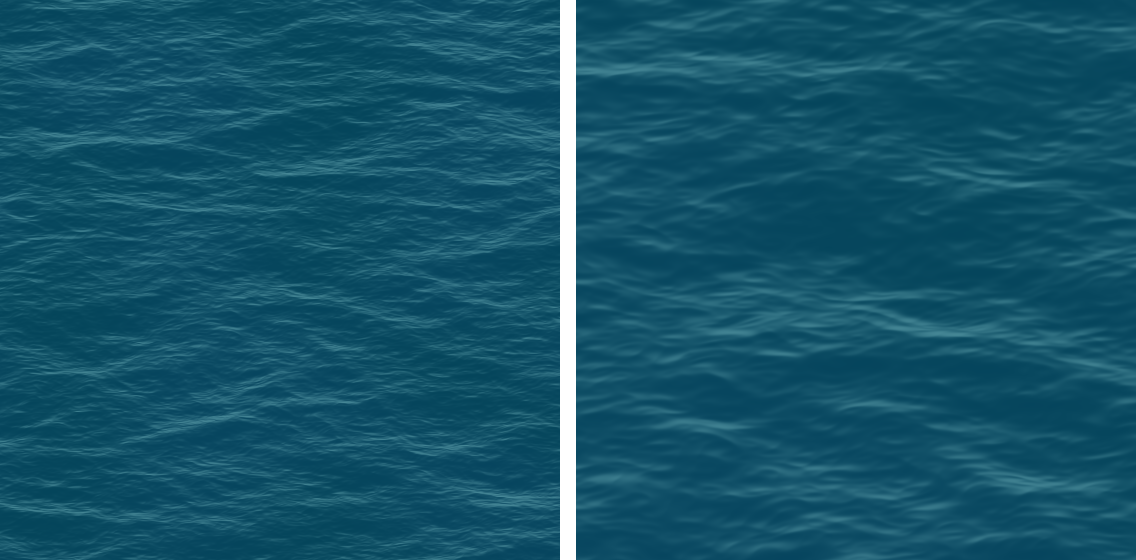
Left: the whole. Right: its middle third, enlarged.
A WebGL 1 fragment shader for this texture:

```glsl
precision highp float;

// Open sea seen obliquely: ridged noise octaves build crossing wave trains on a
// foreshortened plane. Crests hide the water behind them, and slopes that lean
// away from the viewer reflect pale sky over the deep water colour.

uniform vec2 u_resolution;

const float FORESHORTENING = 2.6;
const int SWELL_OCTAVES = 4;
const int ALL_OCTAVES = 7;

float hash(vec2 cell) {
    vec3 q = fract(cell.xyx * vec3(0.1031, 0.1030, 0.0973));
    q += dot(q, q.yzx + 33.33);
    return fract((q.x + q.y) * q.z);
}

// Dot product of a random unit gradient with the offset from its lattice corner.
float cornerSlope(vec2 cell, vec2 offset) {
    float angle = 6.2831853 * hash(cell);
    return dot(vec2(cos(angle), sin(angle)), offset);
}

float gradientNoise(vec2 p) {
    vec2 cell = floor(p);
    vec2 f = p - cell;
    vec2 w = f * f * f * (f * (f * 6.0 - 15.0) + 10.0);
    vec2 e = vec2(1.0, 0.0);
    float low = mix(cornerSlope(cell, f), cornerSlope(cell + e.xy, f - e.xy), w.x);
    float high = mix(cornerSlope(cell + e.yx, f - e.yx), cornerSlope(cell + e.xx, f - e.xx), w.x);
    return mix(low, high, w.y);
}

vec2 rotate(vec2 p, float angle) {
    float c = cos(angle);
    float s = sin(angle);
    return vec2(c * p.x - s * p.y, s * p.x + c * p.y);
}

// Sum of sharp-crested waves, alternating between two headings.
float waveHeight(vec2 ground, int octaves) {
    float height = 0.0;
    float frequency = 3.5;
    float steepness = 1.0;
    for (int i = 0; i < ALL_OCTAVES; i++) {
        if (i >= octaves) break;
        float n = float(i);
        float side = mod(n, 2.0) * 2.0 - 1.0;
        float heading = side * (0.4 + 0.4 * fract(n * 0.618));
        vec2 p = rotate(ground, heading) * vec2(0.72, 1.0) * frequency;
        float wave = gradientNoise(p + n * vec2(17.3, 9.7) + 40.0);
        height -= sqrt(wave * wave + 0.006) * steepness / frequency;
        frequency *= 1.62;
        steepness *= 0.97;
    }
    return height;
}

// Finds the ground point seen at a view position, shifted by the swell height.
vec2 projectToWater(vec2 view, float parallax) {
    vec2 flatGround = vec2(view.x, view.y * FORESHORTENING);
    vec2 ground = flatGround;
    for (int i = 0; i < 4; i++) {
        ground.y = flatGround.y - parallax * waveHeight(ground, SWELL_OCTAVES);
    }
    return ground;
}

// Slope falling away from the viewer, scaled to a spread of about one.
float backSlope(vec2 ground, float stepSize) {
    float near = waveHeight(ground - vec2(0.0, stepSize), ALL_OCTAVES);
    float far = waveHeight(ground + vec2(0.0, stepSize), ALL_OCTAVES);
    return (near - far) / (2.0 * stepSize * 1.3);
}

// Reflected share of sky: rises steeply with tilt, then levels off.
float skyReflection(float tilt) {
    return 0.7 / (1.0 + exp(1.75 - 1.4 * tilt));
}

vec3 waterColour(float reflection, float depthTint) {
    vec3 greenDeep = vec3(0.012, 0.268, 0.350);
    vec3 blueDeep = vec3(0.024, 0.270, 0.370);
    vec3 paleSky = vec3(0.40, 0.66, 0.70);
    return mix(mix(greenDeep, blueDeep, depthTint), paleSky, reflection);
}

void main() {
    vec2 view = gl_FragCoord.xy / min(u_resolution.x, u_resolution.y);
    vec2 ground = projectToWater(view, 0.22);

    // Broad gusts and a slight brightening toward the horizon.
    float gust = gradientNoise(ground * vec2(2.2, 1.8) + 7.5);
    float distanceGlow = mix(-0.08, 0.18, view.y);

    float tilt = backSlope(ground, 0.0025) + 0.7 * gust + distanceGlow;
    float depthTint = smoothstep(-0.4, 0.3, gust);
    gl_FragColor = vec4(waterColour(skyReflection(tilt), depthTint), 1.0);
}
```
